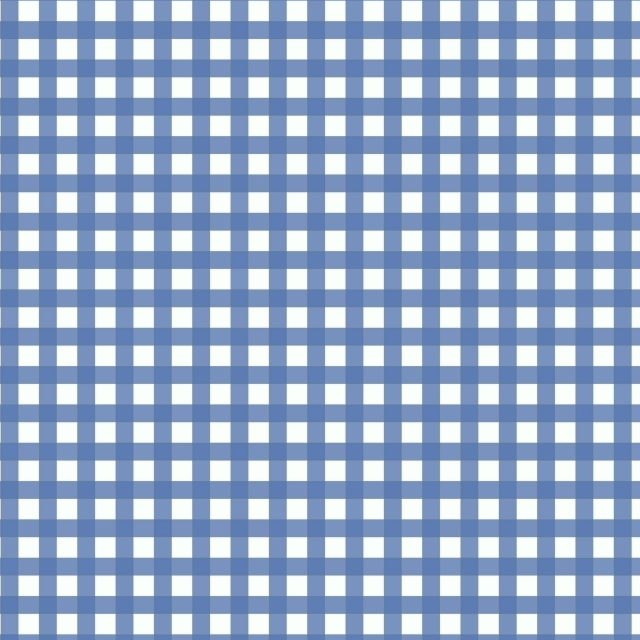
Reproduce this pattern procedurally as a three.js fragment shader.

```glsl
// Blue and white gingham: two sets of even bands cross at right angles.
// A signed distance to each band gives its edge, the greyer hem inside it
// and the pale blue halo that spills onto the white squares.

#define REPEATS 16.70                // cells across and up
#define CENTRE vec2(0.249, 0.915)    // band centres within a cell
#define BAND 0.465                   // band width, in cells
#define HEM 0.060                    // hem width inside a band, in cells
#define HALO 0.037                   // halo width outside a band, in cells
#define SOFT 0.018                   // half width of an edge blend, in cells
#define GRAIN 0.012                  // faint tone change from patch to patch

varying vec2 vUv;

const vec3 WHITE      = vec3(0.98, 1.00, 0.99);
const vec3 WHITE_HALO = vec3(0.94, 0.98, 1.00);
const vec3 SINGLE     = vec3(0.47, 0.57, 0.75);
const vec3 SINGLE_HEM = vec3(0.49, 0.57, 0.68);
const vec3 CROSS      = vec3(0.37, 0.49, 0.71);
const vec3 CROSS_HEM  = vec3(0.37, 0.49, 0.67);

float hash(vec2 p) {
  return fract(sin(dot(p, vec2(12.9898, 78.233))) * 43758.5453);
}

// Distance to the nearest band edge on each axis, positive inside a band
vec2 bandDistance(vec2 cell) {
  vec2 fromCentre = abs(fract(cell - CENTRE + 0.5) - 0.5);
  return 0.5 * BAND - fromCentre;
}

void main() {
  vec2 cell = vUv * REPEATS;
  vec2 d = bandDistance(cell);
  vec2 band = smoothstep(-SOFT, SOFT, d);

  // Hem: the strip just inside either band's edges
  vec2 strip = band * (1.0 - smoothstep(0.6 * HEM, 1.4 * HEM, d));
  float hem = max(strip.x, strip.y);

  // Halo: the rim of each white square
  float halo = smoothstep(-1.4 * HALO, -0.6 * HALO, max(d.x, d.y));

  // Layer white ground, single bands and crossings
  vec3 ground = mix(WHITE, WHITE_HALO, halo);
  vec3 single = mix(SINGLE, SINGLE_HEM, hem);
  vec3 crossing = mix(CROSS, CROSS_HEM, hem);
  float anyBand = max(band.x, band.y);
  float bothBands = min(band.x, band.y);
  vec3 color = mix(mix(ground, single, anyBand), crossing, bothBands);

  // Slight unevenness in the dyed cloth
  float tone = hash(floor(cell * 2.0 - 2.0 * CENTRE + 0.5)) - 0.5;
  color += GRAIN * tone * anyBand;

  gl_FragColor = vec4(color, 1.0);
}
```
